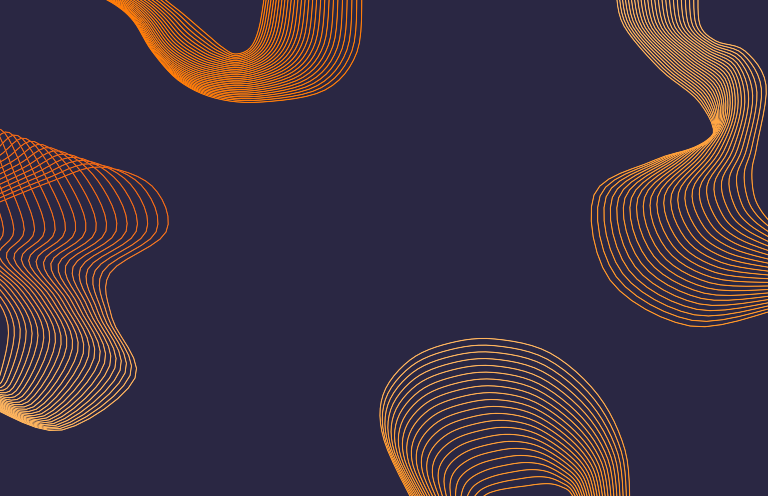
Reproduce this background procedurally as a Shadertoy shader.

```glsl
const int KNOTS = 10;
const int STEPS = 6;
const vec2 CANVAS = vec2(768.0, 496.0); // virtual canvas units, y measured downward
const float HALF_WIDTH = 0.6;

const vec3 NIGHT = vec3(0.163, 0.152, 0.263);
const vec3 ORANGE = vec3(1.0, 0.49, 0.04);
const vec3 RUST = vec3(0.94, 0.41, 0.09);
const vec3 AMBER = vec3(1.0, 0.59, 0.16);
const vec3 PEACH = vec3(1.0, 0.71, 0.37);

float segmentDistance(vec2 p, vec2 a, vec2 b) {
    vec2 ap = p - a, ab = b - a;
    return length(ap - ab * clamp(dot(ap, ab) / max(dot(ab, ab), 1e-4), 0.0, 1.0));
}

vec2 catmullRom(vec2 a, vec2 b, vec2 c, vec2 d, float t) {
    return b + 0.5 * t * (c - a + t * (2.0 * a - 5.0 * b + 4.0 * c - d
             + t * (3.0 * (b - c) + d - a)));
}

float spanDistance(vec2 p, vec2 a, vec2 b, vec2 c, vec2 d) {
    float nearest = 1e4;
    vec2 previous = b;
    for (int j = 1; j <= STEPS; j++) {
        vec2 point = catmullRom(a, b, c, d, float(j) / float(STEPS));
        nearest = min(nearest, segmentDistance(p, previous, point));
        previous = point;
    }
    return nearest;
}

// Quadratic blend: outer guide (xy) at t = 0, middle at 0.5, inner guide (zw) at 1
vec2 strandKnot(vec4 ends, vec2 middle, float t) {
    return (1.0 - t) * (1.0 - 2.0 * t) * ends.xy + 4.0 * t * (1.0 - t) * middle
         + t * (2.0 * t - 1.0) * ends.zw;
}

// Nearest distance to a family of evenly stepped strands
float ribbonDistance(vec2 p, vec4 ends[KNOTS], vec2 middle[KNOTS], int strands) {
    float nearest = 1e4;
    for (int s = 0; s < strands; s++) {
        float t = float(s) / float(strands - 1);
        vec2 a = strandKnot(ends[0], middle[0], t);
        vec2 b = a;
        vec2 c = strandKnot(ends[1], middle[1], t);
        for (int k = 2; k <= KNOTS; k++) {
            int next = min(k, KNOTS - 1);
            vec2 d = strandKnot(ends[next], middle[next], t);
            nearest = min(nearest, spanDistance(p, a, b, c, d));
            a = b;
            b = c;
            c = d;
        }
    }
    return nearest;
}

bool inside(vec2 p, vec2 low, vec2 high) {
    return all(greaterThan(p, low)) && all(lessThan(p, high));
}

vec3 ink(vec3 base, vec3 tint, float d, float pixel) {
    float coverage = 1.0 - smoothstep(HALF_WIDTH - 0.5 * pixel, HALF_WIDTH + 0.5 * pixel, d);
    return mix(base, tint, coverage);
}

void mainImage(out vec4 fragColor, in vec2 fragCoord) {
    vec2 uv = fragCoord / iResolution.xy;
    vec2 p = vec2(uv.x, 1.0 - uv.y) * CANVAS;
    float pixel = CANVAS.y / iResolution.y;
    vec3 color = NIGHT;

    // Top hammock
    if (inside(p, vec2(85, -10), vec2(370, 112))) {
        vec4 ends[KNOTS] = vec4[](vec4(92, -8, 156, -8), vec4(115, 4, 168, 2), vec4(134, 20, 182, 13),
            vec4(152, 50, 196, 25), vec4(178, 80, 210, 37), vec4(215, 98, 222, 47), vec4(262, 102, 235, 54),
            vec4(325, 90, 250, 48), vec4(357, 52, 259, 28), vec4(362, -8, 265, -8));
        vec2 middle[KNOTS] = vec2[](vec2(104, -8), vec2(128, 6), vec2(144, 22), vec2(162, 48), vec2(182, 64),
            vec2(208, 74), vec2(245, 77), vec2(280, 64), vec2(298, 38), vec2(304, -8));
        color = ink(color, ORANGE, ribbonDistance(p, ends, middle, 28), pixel);
    }
    // Left double bulge
    if (inside(p, vec2(-10, 105), vec2(180, 442))) {
        vec4 ends[KNOTS] = vec4[](vec4(-10, 206, -160, 150), vec4(50, 182, -120, 120), vec4(100, 167, -95, 98),
            vec4(152, 186, -85, 165), vec4(166, 232, -70, 228), vec4(110, 273, -60, 250), vec4(112, 318, -15, 285),
            vec4(135, 378, 8, 325), vec4(62, 430, 0, 375), vec4(-8, 408, -8, 385));
        vec2 middle[KNOTS] = vec2[](vec2(-60, 175), vec2(-20, 150), vec2(5, 131), vec2(30, 175), vec2(50, 230),
            vec2(25, 260), vec2(55, 300), vec2(75, 350), vec2(35, 408), vec2(-8, 400));
        vec3 tint = mix(RUST, PEACH, smoothstep(190.0, 400.0, p.y));
        color = ink(color, tint, ribbonDistance(p, ends, middle, 24), pixel);
    }
    // Right twisted ribbon
    if (inside(p, vec2(580, -10), vec2(780, 340))) {
        vec4 ends[KNOTS] = vec4[](vec4(616, -8, 698, -8), vec4(624, 26, 700, 25), vec4(660, 69, 716, 41),
            vec4(700, 103, 745, 51), vec4(711, 140, 766, 85), vec4(655, 160, 757, 145), vec4(594, 195, 752, 170),
            vec4(610, 280, 754, 195), vec4(690, 326, 762, 212), vec4(776, 310, 776, 228));
        vec2 middle[KNOTS] = vec2[](vec2(652, -8), vec2(660, 28), vec2(692, 58), vec2(722, 82), vec2(725, 120),
            vec2(703, 155), vec2(668, 195), vec2(682, 240), vec2(720, 265), vec2(776, 274));
        vec3 tint = mix(PEACH, AMBER, smoothstep(20.0, 230.0, p.y));
        color = ink(color, tint, ribbonDistance(p, ends, middle, 24), pixel);
    }
    // Bottom dome
    if (inside(p, vec2(370, 328), vec2(640, 500))) {
        vec4 ends[KNOTS] = vec4[](vec4(414, 504, 470, 510), vec4(384, 440, 484, 496), vec4(383, 395, 495, 491),
            vec4(410, 360, 510, 488), vec4(450, 343, 525, 486), vec4(495, 339, 540, 484), vec4(550, 353, 552, 484),
            vec4(598, 395, 562, 487), vec4(625, 450, 570, 492), vec4(630, 506, 578, 506));
        vec2 middle[KNOTS] = vec2[](vec2(436, 506), vec2(420, 470), vec2(422, 445), vec2(440, 425), vec2(468, 414),
            vec2(500, 410), vec2(535, 418), vec2(570, 442), vec2(592, 470), vec2(600, 506));
        vec3 tint = mix(PEACH, AMBER, smoothstep(350.0, 490.0, p.y));
        color = ink(color, tint, ribbonDistance(p, ends, middle, 22), pixel);
    }
    fragColor = vec4(color, 1.0);
}
```
